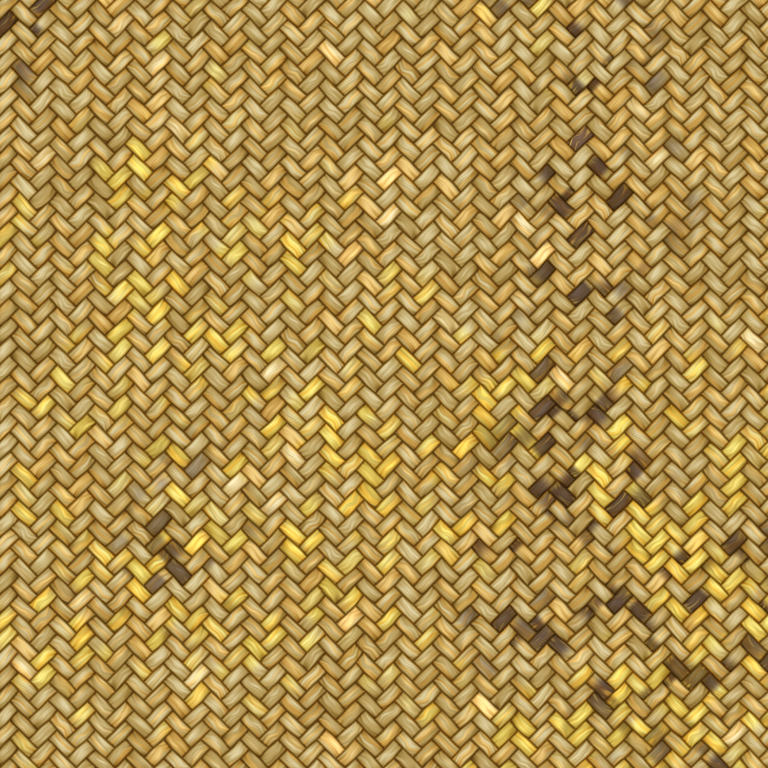
This texture is drawn by a WebGL 2 fragment shader. Its source:

```glsl
#version 300 es
precision highp float;
// Woven straw mat: a two-over, two-under twill turned 45 degrees, so its floats
// form 20 zigzags across and 40 rows down. Each float is a rounded, grainy strip;
// noise along every strand adds yellow, bleached and stained stretches.
uniform vec2 u_resolution;
out vec4 outColor;

float hash(vec2 p) {
  return fract(sin(dot(p, vec2(127.1, 311.7))) * 43758.5453);
}

float noise(vec2 p) {
  vec2 i = floor(p), f = fract(p);
  f = f * f * (3.0 - 2.0 * f);
  return mix(mix(hash(i), hash(i + vec2(1, 0)), f.x),
             mix(hash(i + vec2(0, 1)), hash(i + vec2(1, 1)), f.x), f.y);
}

// Straw colours from deep crease to lit crest
vec3 strawRamp(float t) {
  vec3 c = mix(vec3(0.32, 0.20, 0.05), vec3(0.56, 0.44, 0.19), smoothstep(0.0, 0.30, t));
  c = mix(c, vec3(0.71, 0.60, 0.35), smoothstep(0.25, 0.55, t));
  return mix(c, vec3(0.88, 0.82, 0.63), smoothstep(0.50, 0.95, t));
}

vec3 weave(vec2 uv) {
  vec2 p = uv * 20.0;
  vec2 q = vec2(p.x + p.y, p.y - p.x) * 2.0;   // one unit = one strand width
  q += 0.14 * (vec2(noise(p * 2.3), noise(p * 2.3 + 41.0)) - 0.5);
  vec2 cell = floor(q);

  // Which strand lies on top, and where the point falls on its float
  bool rising = mod(cell.x - cell.y, 4.0) < 2.0;
  float strand = rising ? cell.y : cell.x;
  float run = rising ? q.x : q.y;
  float along = (rising ? mod(q.x - cell.y, 4.0) : mod(q.y - cell.x, 4.0) - 1.0) * 0.5;
  float across = fract(rising ? q.y : q.x);
  float strandId = strand + (rising ? 0.0 : 203.0);
  float floatId = floor(run - along * 2.0 + 0.5);
  float seed = hash(vec2(floatId, strandId));

  // Wavy fibres running lengthwise
  float wave = 0.35 * (noise(vec2(along * 3.0, seed * 50.0)) - 0.5);
  float fibre = across + wave;
  float grain = 0.65 * noise(vec2(along * 1.6 + seed * 90.0, fibre * 6.0))
              + 0.35 * noise(vec2(along * 3.0 + seed * 37.0, fibre * 12.0));

  // Rounded shading, brightest at the middle, dark where strips tuck under
  float arch = sin(3.14159 * clamp(along, 0.0, 1.0));
  float belly = 4.0 * across * (1.0 - across);
  float tone = 0.26 + 0.29 * arch + 0.20 * belly + 0.14 * (across - 0.5)
             + 0.50 * (grain - 0.5) + 0.16 * (seed - 0.5);
  float edge = min(min(along, 1.0 - along) * 2.0, min(across, 1.0 - across));
  tone *= mix(0.22, 1.0, smoothstep(0.0, 0.17, edge));
  vec3 color = strawRamp(tone);

  // Amber fibres on some floats
  float amber = smoothstep(0.5, 0.8, noise(vec2(fibre * 4.0, seed * 70.0)));
  color = mix(color, color * vec3(1.12, 1.0, 0.76), 0.75 * amber);

  // Coloured stretches follow each strand and gather in broad regions
  float stretch = noise(vec2(run * 0.28, strandId * 17.0));
  float region = noise(p * 0.22 + 5.0);
  float yellow = smoothstep(0.72, 0.95, stretch * 0.7 + region * 0.45);
  color = mix(color, color * vec3(1.16, 1.18, 0.88), yellow);
  float bleached = step(0.975, hash(vec2(strandId, floatId + 7.0)));
  color = mix(color, color * 1.12 + vec3(0.03, 0.04, 0.06), bleached);
  float stainRegion = smoothstep(0.50, 0.72, noise(p * 0.20 + 23.0));
  float stain = stainRegion * smoothstep(0.70, 0.88, noise(vec2(run * 0.4, strandId * 29.0)));
  stain *= smoothstep(0.15, 0.65, grain + 0.25 * arch);
  return mix(color, color * vec3(0.48, 0.42, 0.46), stain);
}

void main() {
  // Four samples per point smooth the creases and fibres
  vec3 sum = vec3(0.0);
  for (int i = 0; i < 4; i++) {
    vec2 offset = vec2(i % 2, i / 2) * 0.5 - 0.25;
    sum += weave((gl_FragCoord.xy + offset) / u_resolution);
  }
  outColor = vec4(clamp(sum * 0.25, 0.0, 1.0), 1.0);
}
```
